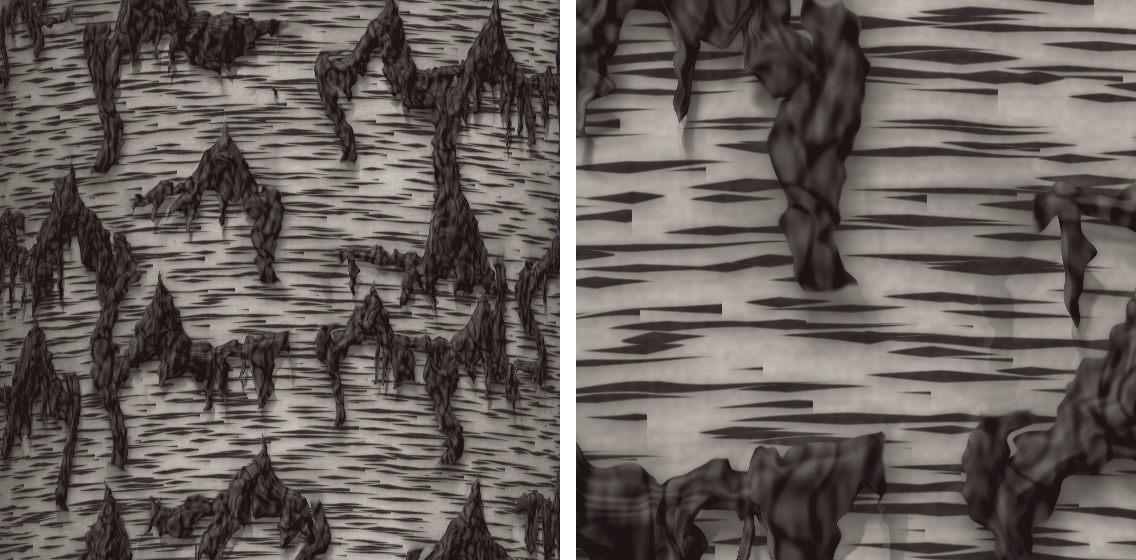
Left, the full canvas; right, a detail of the centre.
Write a WebGL 1 fragment shader that draws this texture.

```glsl
precision highp float;
// Birch trunk: pale curved bark with thin tapered lenticels and ragged dark flakes.
// Flakes are jittered peaks with an arm and a tail, shaded from their depth field;
// cellular cracks and layered sines roughen them. One tone is mapped to warm greys.
uniform vec2 u_resolution;

#define INK vec3(0.105, 0.078, 0.076)
#define PALE vec3(0.84, 0.82, 0.78)
#define FLAKE_CELL vec2(0.33, 0.29)
#define FLAKE_SIZE vec2(0.65, 1.15)
#define RAGGED 0.045
#define LONG_MARK vec2(0.17, 0.025)
#define SHORT_MARK vec2(0.10, 0.019)
#define MARK_WIDTH 0.0034
#define CURVE 0.93
#define LIGHT_STEP vec2(-0.004, 0.006)

vec2 hash2(vec2 p) {
  vec2 k = vec2(dot(p, vec2(127.1, 311.7)), dot(p, vec2(269.5, 183.3)));
  return fract(sin(k) * 43758.55);
}

float noise(vec2 p) {
  vec2 i = floor(p), f = fract(p);
  f *= f * (3.0 - 2.0 * f);
  vec2 e = vec2(1.0, 0.0);
  return mix(mix(hash2(i).x, hash2(i + e).x, f.x),
             mix(hash2(i + e.yx).x, hash2(i + 1.0).x, f.x), f.y);
}

// Gap between the two nearest cell points: zero along the cracks.
float cellCracks(vec2 p) {
  vec2 base = floor(p);
  float near = 9.0, second = 9.0;
  for (int j = -1; j <= 1; j++)
  for (int i = -1; i <= 1; i++) {
    vec2 id = base + vec2(float(i), float(j));
    float d = length(id + hash2(id) - p);
    second = min(second, max(near, d));
    near = min(near, d);
  }
  return second - near;
}

// Depth inside the dark flakes, negative outside.
float flakeDepth(vec2 p) {
  p += RAGGED * (vec2(noise(p * vec2(24.0, 10.0)), noise(p * 15.0 + 7.0)) - 0.5);
  p += 0.22 * RAGGED * (vec2(noise(p * 85.0), noise(p * 95.0 + 3.0)) - 0.5);
  float teeth = noise(p * vec2(70.0, 12.0));
  float row = floor(p.y / FLAKE_CELL.y), best = -1.0;
  for (int j = 0; j <= 2; j++)
  for (int i = -1; i <= 1; i++) {
    float y = row + float(j);
    float stagger = 0.5 * mod(y, 2.0);
    vec2 id = vec2(floor(p.x / FLAKE_CELL.x - stagger) + float(i), y);
    vec2 rnd = hash2(id + 17.0), kind = hash2(id + 53.0);
    vec2 apex = (id + vec2(stagger, 0.0) + 0.25 + 0.5 * rnd) * FLAKE_CELL;
    float size = mix(FLAKE_SIZE.x, FLAKE_SIZE.y, kind.x);
    vec2 q = (p - apex) / size;
    q.x *= kind.y < 0.5 ? -1.0 : 1.0;
    float a = abs(q.x);
    float peak = min(-0.17 * pow(a * 10.0 + 0.001, 0.8) - q.y,
                     q.y + 0.12 + 0.8 * a + 0.07 * teeth);
    peak = min(peak * 0.6, 0.115 - a);
    float arm = min(0.02 * teeth - 0.145 - q.y,
                    q.y + 0.165 + 0.09 * smoothstep(0.45, 0.9, teeth));
    arm = min(arm, min(q.x, (0.22 - q.x) * 0.3));
    float tail = 0.018 - abs(q.x + 0.1 + 0.02 * sin(q.y * 25.0));
    tail = min(tail, 0.3 * min(-0.13 - q.y, q.y + 0.36));
    best = max(best, size * max(peak, max(arm, tail)));
  }
  return best;
}

// Tapered horizontal marks: x is the dark core, y the soft shade around it.
vec2 lenticels(vec2 p, vec2 cell, float seed, float soft) {
  vec2 marks = vec2(0.0);
  p.y += 0.003 * noise(p * vec2(22.0, 50.0));
  for (int j = -1; j <= 1; j++)
  for (int i = -1; i <= 1; i++) {
    float row = floor(p.y / cell.y) + float(j);
    float shift = hash2(vec2(row, seed)).x;
    vec2 id = vec2(floor(p.x / cell.x + shift) + float(i), row);
    vec2 rnd = hash2(id + seed), kind = hash2(id + seed + 31.0);
    vec2 d = p - (id + rnd - vec2(shift, 0.0)) * cell;
    float along = d.x / (cell.x * mix(0.25, 0.6, kind.x));
    float taper = max(0.0, 1.0 - abs(along + 0.25 * (1.0 - along * along)));
    float thick = MARK_WIDTH * taper * mix(0.5, 1.2, kind.y);
    float core = smoothstep(soft, -soft, abs(d.y) - thick) * smoothstep(0.0, 0.2, taper);
    float shade = sqrt(taper) * exp(-abs(d.y) / (d.y < 0.0 ? 0.007 : 0.003));
    marks = max(marks, vec2(core, shade));
  }
  return marks;
}

void main() {
  vec2 uv = gl_FragCoord.xy / u_resolution;
  float soft = 0.8 / u_resolution.y + 0.0003;
  float x = uv.x * 2.0 - 1.0;
  vec2 p = vec2(asin(CURVE * x) * 0.5 / CURVE + 3.0, uv.y + 0.035 * x * x + 2.0);
  float light = mix(0.52, 1.0, sqrt(1.0 - 0.94 * x * x)) * (0.87 + 0.16 * uv.x);

  // Pale bark with brushed grain and lenticels.
  float grain = noise(p * vec2(60.0, 300.0)) + noise(p * 260.0) - 1.0;
  float tone = 0.9 + 0.14 * (noise(p * vec2(5.0, 13.0)) - 0.5) + 0.07 * grain;
  vec2 marks = max(lenticels(p, LONG_MARK, 3.0, soft), lenticels(p, SHORT_MARK, 71.0, soft));
  tone = mix(tone * (1.0 - 0.5 * marks.y), 0.1 + 0.06 * grain, 0.88 * marks.x);

  // Cast shadow and lit curl around the flakes.
  float depth = flakeDepth(p);
  float facing = clamp((depth - flakeDepth(p + LIGHT_STEP)) * 14.0, -0.12, 0.16);
  float shadow = smoothstep(-0.012, 0.022, flakeDepth(p + vec2(-0.005, 0.022)));
  tone *= (1.0 - 0.5 * shadow) * (1.0 - 0.35 * exp(min(depth, 0.0) * 90.0));
  tone += max(facing, 0.0) * smoothstep(-0.014, -0.003, depth);

  // Rough flake surface: cracks, strands parallel to the rim, fibres.
  float warp = noise(p * 30.0);
  float cracks = cellCracks(p * vec2(48.0, 20.0) + 1.5 * warp);
  float strands = sin(depth * 620.0 + 7.0 * warp) + 0.6 * sin(p.x * 420.0 + 11.0 * warp);
  float fibres = noise(p * vec2(230.0, 80.0)) - 0.5;
  float rough = 0.03 + 0.17 * smoothstep(0.0, 0.4, cracks) + 0.055 * strands;
  rough += 0.2 * fibres + facing - 0.07 * smoothstep(0.012, 0.045, depth);
  tone = mix(tone, rough, smoothstep(-soft, soft, depth));

  gl_FragColor = vec4(mix(INK, PALE, clamp(tone * light, 0.0, 1.06)), 1.0);
}
```
